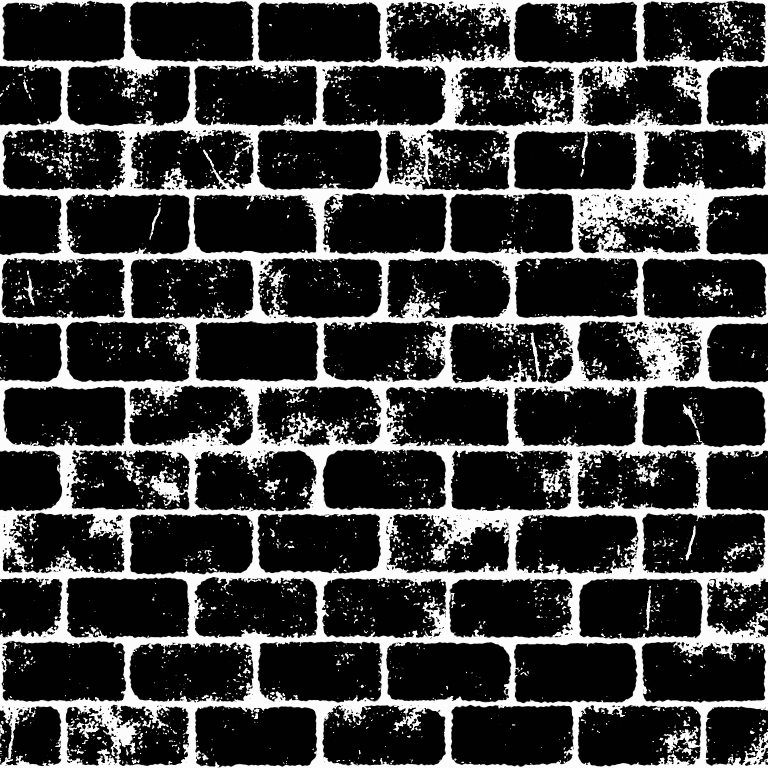
Reproduce this texture procedurally as a WebGL 1 fragment shader.

```glsl
precision highp float;
// Distressed black brick wall with white joints: 6 bricks across, 12 courses,
// running bond. Each brick is a rounded box with ragged edges, eaten away by
// thresholded gradient noise whose strength and layout differ per brick.

uniform vec2 u_resolution;

vec2 hash2(vec2 p) {
  vec3 q = fract(p.xyx * vec3(0.1031, 0.1030, 0.0973));
  q += dot(q, q.yzx + 33.33);
  return fract((q.xx + q.yz) * q.zy);
}

float corner(vec2 cell, vec2 offset, vec2 f) {
  float angle = 6.2832 * hash2(cell + offset).x;
  return dot(vec2(cos(angle), sin(angle)), f - offset);
}

// Gradient noise, roughly -0.7 to 0.7
float noise(vec2 p) {
  vec2 i = floor(p), f = p - i;
  vec2 u = f * f * f * (f * (f * 6.0 - 15.0) + 10.0);
  return mix(mix(corner(i, vec2(0, 0), f), corner(i, vec2(1, 0), f), u.x),
             mix(corner(i, vec2(0, 1), f), corner(i, vec2(1, 1), f), u.x), u.y);
}

// Signed distance to a box with a different rounding at each corner
float brickDistance(vec2 p, vec2 id, vec2 seed) {
  vec2 jitter = hash2(id + 31.7) - 0.5;
  p -= 0.025 * jitter;
  float h = hash2(id * 3.1 + sign(p) * 0.37 + 5.0).x;
  float radius = mix(0.07, 0.32, h * h * h);
  vec2 halfSize = vec2(0.955, 0.458) - 0.02 * abs(jitter.yx);
  vec2 q = abs(p) - halfSize + radius;
  float d = length(max(q, 0.0)) + min(max(q.x, q.y), 0.0) - radius;
  return d + 0.035 * noise(p * 3.0 + seed) + 0.03 * noise(p * 15.0 + seed);
}

// One thin, slightly wavering diagonal scratch
float scratch(vec2 p, vec2 id, vec2 seed) {
  vec2 h = hash2(id + 77.3);
  vec2 s = p - (h - 0.5) * vec2(1.2, 0.3);
  vec2 dir = normalize(vec2(h.y - 0.5, 0.8));
  float across = dot(s, vec2(dir.y, -dir.x)) + 0.05 * noise(p * 4.0 + seed);
  float along = abs(dot(s, dir));
  return step(0.82, hash2(id + 12.9).y)
       * (1.0 - smoothstep(0.008, 0.03, abs(across)))
       * (1.0 - smoothstep(0.25, 0.45, along));
}

float wall(vec2 uv, float px) {
  // Brick cell: local units are one course high, two wide
  vec2 grid = uv * vec2(6.0, 12.0);
  float row = floor(grid.y);
  grid.x += 0.5 * (1.0 - mod(row, 2.0));
  vec2 id = mod(floor(grid), vec2(6.0, 12.0)) * 7.0 + 3.0;
  vec2 p = (fract(grid) - 0.5) * vec2(2.0, 1.0);
  vec2 seed = 90.0 * hash2(id) + 20.0;
  vec2 h = hash2(id + 51.1);

  float d = brickDistance(p, id, seed);

  // Broad worn patches, fine grain and faint upright streaks
  float patches = noise(p * 1.3 + seed) + 0.6 * noise(p * 2.9 + seed.yx)
                + 0.3 * noise(p * 6.0 + seed);
  float grain = noise(p * 14.0 + seed.yx) + 0.9 * noise(p * 27.0 + seed);
  float streaks = noise(p * vec2(15.0, 2.5) + seed);
  float wear = mix(-1.12, -0.22, h.x * h.x)
             + 1.6 * patches + grain + 0.5 * h.y * streaks
             + 0.4 * smoothstep(-0.12, 0.0, d)
             + 1.3 * scratch(p, id, seed);

  float worn = smoothstep(-3.0 * px, 3.0 * px, wear);
  float joint = smoothstep(-0.5 * px, 0.5 * px, d);
  return max(worn, joint);
}

void main() {
  float px = 12.0 / u_resolution.y;

  // Four samples per pixel keep the grain smooth
  float white = 0.0;
  for (int i = 0; i < 4; i++) {
    vec2 tap = vec2(mod(float(i), 2.0), floor(float(i) / 2.0)) - 0.5;
    white += 0.25 * wall((gl_FragCoord.xy + 0.5 * tap) / u_resolution, px);
  }
  gl_FragColor = vec4(vec3(mix(0.005, 0.99, white)), 1.0);
}
```
